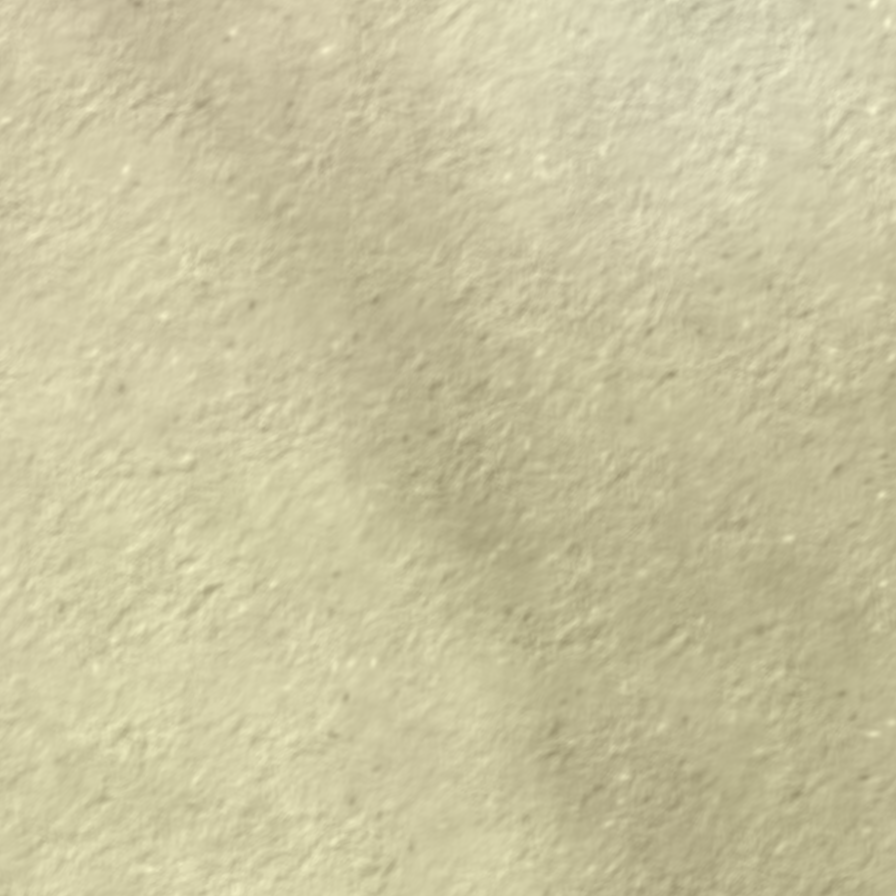
Write a three.js fragment shader that draws this texture.

```glsl
// Draws soft, pale felted paper with a shaded diagonal fold and fine embossed grain.
varying vec2 vUv;

const vec3 SHADE_COLOR = vec3(0.715, 0.688, 0.548);
const vec3 LIGHT_COLOR = vec3(0.855, 0.834, 0.685);
const vec3 WARM_TINT = vec3(0.006, -0.005, 0.014);
const vec3 COOL_TINT = vec3(-0.014, 0.004, 0.020);

const float FOLD_TOP_X = 0.25;      // fold position at height FOLD_TOP_Y
const float FOLD_TOP_Y = 0.85;
const float FOLD_SLOPE = 0.53;
const float FOLD_DEPTH = 0.50;
const float GRAIN_ANGLE = 0.75;     // direction the fibres run, in radians
const float GRAIN_STRETCH = 1.5;
const float GRAIN_SCALE = 84.0;
const float GRAIN_CONTRAST = 0.98;
const float MOTTLE_CONTRAST = 0.46;
const float FLECK_CELLS = 62.0;
const float FLECK_SHARE = 0.22;
const float FLECK_CONTRAST = 0.85;

float hash(vec2 p) {
  vec3 q = fract(p.xyx * 0.1031);
  q += dot(q, q.yzx + 33.33);
  return fract((q.x + q.y) * q.z);
}

float noise(vec2 p) {
  vec2 cell = floor(p);
  vec2 f = fract(p);
  f = f * f * f * (f * (f * 6.0 - 15.0) + 10.0);
  float low = mix(hash(cell), hash(cell + vec2(1.0, 0.0)), f.x);
  float high = mix(hash(cell + vec2(0.0, 1.0)), hash(cell + vec2(1.0)), f.x);
  return mix(low, high, f.y);
}

vec2 rotate(vec2 p, float angle) {
  float c = cos(angle);
  float s = sin(angle);
  return vec2(c * p.x + s * p.y, c * p.y - s * p.x);
}

float fbm(vec2 p) {
  float sum = 0.0;
  float weight = 0.5;
  for (int i = 0; i < 3; i++) {
    sum += weight * noise(p);
    p = rotate(p, 0.5) * 2.03 + 17.3;
    weight *= 0.5;
  }
  return sum / 0.875;
}

// Height of the matted fibres, stretched along the grain
float fibreHeight(vec2 uv) {
  vec2 warp = vec2(noise(uv * 21.0), noise(uv * 21.0 + 40.0)) - 0.5;
  vec2 p = rotate(uv + warp * 0.010, GRAIN_ANGLE);
  return fbm(p * GRAIN_SCALE * vec2(1.0 / GRAIN_STRETCH, 1.0) + 90.0);
}

// Broad light: a steep lit side at left, a slow rise at right
float foldTone(vec2 uv) {
  float bend = (fbm(uv * 4.0 + 5.0) - 0.5) * 0.14;
  float d = uv.x - FOLD_TOP_X - (FOLD_TOP_Y - uv.y) * FOLD_SLOPE + bend;
  float rightTone = mix(0.16, 0.90, smoothstep(0.3, 1.0, uv.y));
  float tone = mix(0.78, rightTone, smoothstep(-0.10, 0.08, d));
  float width = d < 0.0 ? 0.09 : 0.18;
  float depth = FOLD_DEPTH * mix(0.3, 1.0, smoothstep(0.0, 0.9, uv.y));
  return tone - depth * exp(-d * d / (width * width));
}

// Sparse pits (negative) and bright fibre ends (positive)
float flecks(vec2 uv) {
  vec2 p = uv * FLECK_CELLS;
  vec2 home = floor(p);
  float sum = 0.0;
  for (int j = -1; j <= 1; j++) {
    for (int i = -1; i <= 1; i++) {
      vec2 cell = home + vec2(float(i), float(j));
      vec2 center = cell + vec2(hash(cell + 11.0), hash(cell + 57.0));
      float angle = GRAIN_ANGLE + (hash(cell + 83.0) - 0.5) * 1.4;
      vec2 q = rotate(p - center, angle) * vec2(2.4, 4.0);
      float present = step(hash(cell + 29.0), FLECK_SHARE);
      float polarity = hash(cell + 71.0) < 0.48 ? -1.0 : 1.0;
      float strength = hash(cell + 5.0);
      strength = mix(0.15, 1.0, strength * strength * strength);
      sum += present * polarity * strength * exp(-dot(q, q));
    }
  }
  return sum;
}

void main() {
  vec2 uv = vUv;

  // Emboss the fibres with light from the upper left
  vec2 toLight = vec2(-0.0038, 0.0046);
  float relief = fibreHeight(uv) - fibreHeight(uv + toLight);
  float roughness = mix(0.45, 1.5, noise(uv * 17.0 + 31.0));

  float tone = foldTone(uv);
  tone += (fbm(uv * 9.0 + 63.0) - 0.5) * MOTTLE_CONTRAST;
  tone += (fbm(uv * 38.0 + 150.0) - 0.5) * MOTTLE_CONTRAST;
  tone += relief * GRAIN_CONTRAST * roughness;
  tone += flecks(uv) * FLECK_CONTRAST;

  // Faint shifts of hue across the sheet
  vec3 color = mix(SHADE_COLOR, LIGHT_COLOR, tone);
  color += WARM_TINT * (smoothstep(0.3, 1.0, uv.y) * 1.2 - 0.3);
  color += WARM_TINT * (fbm(uv * 7.0 + 120.0) - 0.5);
  color += COOL_TINT * smoothstep(0.45, 0.0, distance(uv, vec2(0.8, 1.0)));
  gl_FragColor = vec4(color, 1.0);
}
```
